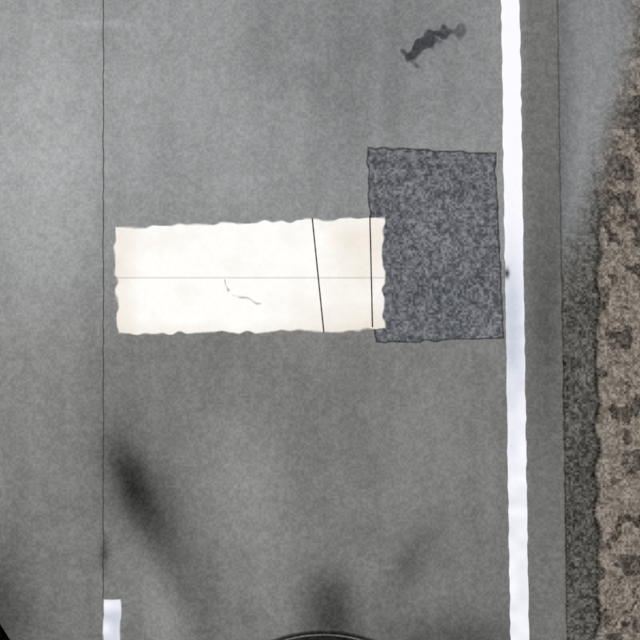
Give the GLSL for this texture, as a Shadertoy shader.

```glsl
const vec3 ASPHALT_LOW = vec3(0.475, 0.475, 0.468);
const vec3 ASPHALT_HIGH = vec3(0.56, 0.568, 0.57);
const vec3 SHOULDER = vec3(0.445, 0.445, 0.435);
const vec3 PATCH = vec3(0.405, 0.415, 0.435);
const vec3 PAINT = vec3(1.0, 0.995, 0.98);
const vec3 WORN = vec3(0.91, 0.87, 0.82);
const vec3 LINE = vec3(0.98, 0.98, 1.0);
const vec3 LINE_SHADE = vec3(0.8, 0.82, 0.87);
const vec3 SOIL = vec3(0.5, 0.465, 0.43);
const vec3 SOIL_DARK = vec3(0.28, 0.26, 0.24);
const vec3 GUTTER = vec3(0.33, 0.325, 0.31);
const vec3 HAZE = vec3(0.54, 0.545, 0.55);
const vec3 CRACK = vec3(0.2, 0.19, 0.19);
const vec3 STAIN = vec3(0.27, 0.275, 0.29);
const float GRAIN_SCALE = 300.0;
const float GRAIN = 0.1;
const float JOINT_X = 0.1615;

float hash(vec2 p) {
    vec3 q = fract(p.xyx * 0.1031);
    q += dot(q, q.yzx + 33.33);
    return fract((q.x + q.y) * q.z);
}

float noise(vec2 p) {
    vec2 i = floor(p), f = fract(p);
    f *= f * (3.0 - 2.0 * f);
    return mix(mix(hash(i), hash(i + vec2(1, 0)), f.x),
               mix(hash(i + vec2(0, 1)), hash(i + 1.0), f.x), f.y);
}

float fbm(vec2 p) {
    float sum = 0.0, amp = 0.53;
    for (int i = 0; i < 4; i++, amp *= 0.5) {
        sum += amp * noise(p);
        p = p * 2.03 + 17.3;
    }
    return sum;
}

float halfPlane(vec2 p, vec2 a, vec2 b) {
    return dot(p - a, normalize(vec2(a.y - b.y, b.x - a.x)));
}

// Convex quad, corners in clockwise order
float quad(vec2 p, vec2 a, vec2 b, vec2 c, vec2 d) {
    return max(max(halfPlane(p, a, b), halfPlane(p, b, c)),
               max(halfPlane(p, c, d), halfPlane(p, d, a)));
}

float segment(vec2 p, vec2 a, vec2 b) {
    p -= a;
    b -= a;
    return length(p - b * clamp(dot(p, b) / dot(b, b), 0.0, 1.0));
}

// Soft leaning ellipse
float glow(vec2 p, float x, float y, float rx, float ry, float lean) {
    vec2 d = p - vec2(x, y);
    d.x += lean * d.y;
    d /= vec2(rx, ry);
    return exp(-dot(d, d));
}

float fill(float d, float soft) { return 1.0 - smoothstep(-soft, soft, d); }

void mainImage(out vec4 fragColor, in vec2 fragCoord) {
    vec2 p = fragCoord / iResolution.xy;
    float aa = max(1.0 / iResolution.y, 0.0012);
    float grain = mix(noise(p * GRAIN_SCALE), noise(p * GRAIN_SCALE * 0.5), 0.4) - 0.5;
    float blotch = fbm(p * 24.0) - 0.5;
    float streak = fbm(p * vec2(34, 4)) - 0.5;
    vec2 wobble = vec2(noise(p * 75.0), noise(p * 75.0 + 60.0)) - 0.5;

    // Asphalt with broad light and shade
    vec3 col = mix(ASPHALT_LOW, ASPHALT_HIGH, smoothstep(0.38, 0.72, p.y));
    col += 0.06 * streak + 0.05 * blotch
        + 0.10 * glow(p, 0.06, 0.79, 0.1, 0.22, 0.0)
        + 0.05 * glow(p, 0.28, 0.84, 0.13, 0.2, 0.0)
        + 0.07 * glow(p, 0.4, 0.22, 0.07, 0.16, 0.1)
        + 0.05 * glow(p, 0.67, 0.3, 0.07, 0.12, 0.0)
        + 0.05 * glow(p, 0.05, 0.45, 0.09, 0.2, 0.0)
        + 0.09 * glow(p, 0.25, 0.06, 0.035, 0.1, 0.35)
        + 0.06 * glow(p, 0.16, 0.963, 0.05, 0.006, 0.0)
        - 0.06 * glow(p, 0.57, 0.93, 0.18, 0.14, 0.0)
        - 0.24 * glow(p, 0.21, 0.24, 0.032, 0.075, 0.35)
        - 0.09 * glow(p, 0.26, 0.14, 0.06, 0.17, 0.45)
        - 0.20 * glow(p, 0.515, 0.04, 0.04, 0.065, 0.0)
        - 0.10 * glow(p, 0.64, 0.12, 0.03, 0.07, -0.5)
        - 0.16 * glow(p, 0.0, 0.05, 0.06, 0.12, 0.3)
        - 0.12 * glow(p, 0.7, 0.0, 0.14, 0.04, 0.0)
        - 0.16 * glow(p, 0.163, 0.135, 0.007, 0.022, 0.0);
    float joint = abs(p.x - JOINT_X - 0.0015 * wobble.x);
    col = mix(col, CRACK, 0.6 * fill(joint - 0.0008, aa));

    // Shoulder, gutter, soil and haze
    col = mix(col, SHOULDER + 0.04 * streak, smoothstep(0.8, 0.83, p.x));
    col -= 0.08 * glow(p, 0.855, 0.5, 0.025, 0.18, 0.0);
    float edge = p.x - mix(0.886, 0.871, p.y) - 0.002 * wobble.x;
    float speckle = fbm(p * 48.0 + 9.0) + 0.16 * glow(p, 0.97, 0.76, 0.06, 0.1, 0.0);
    vec3 soil = mix(SOIL, SOIL_DARK, 0.75 * smoothstep(0.5, 0.62, speckle));
    float bank = p.x - 0.929 - 0.012 * noise(p * 30.0);
    vec3 verge = mix(GUTTER + 0.12 * blotch, soil, smoothstep(-0.006, 0.006, bank));
    verge += 0.23 * grain - 0.15 * fill(abs(bank + 0.004) - 0.002, 0.004);
    float hazeEdge = mix(0.895, 0.995, smoothstep(0.52, 1.0, p.y));
    float haze = smoothstep(0.48, 0.68, p.y) * fill(p.x - hazeEdge, 0.035);
    verge = mix(verge, HAZE - 0.1 * fill(p.x - 0.89, 0.025) + 0.04 * streak, haze);
    col = mix(col, verge, smoothstep(-aa, aa, edge));
    col -= 0.11 * fill(abs(edge) - 0.0012, 0.002);

    // Repaired patch
    float repair = quad(p + wobble * 0.004, vec2(0.574, 0.769), vec2(0.773, 0.76), vec2(0.786, 0.471), vec2(0.587, 0.465));
    col = mix(col, PATCH + 0.22 * grain + 0.06 * blotch, fill(repair, aa));
    col = mix(col, CRACK, 0.65 * fill(abs(repair) - 0.0012, 0.0018));

    // Worn painted block with cracks
    float block = quad(p + wobble * 0.007, vec2(0.18, 0.645), vec2(0.599, 0.66), vec2(0.6, 0.485), vec2(0.183, 0.478));
    float wear = 0.45 * smoothstep(0.43, 0.58, p.x) + 0.45 * fill(p.x - 0.205, 0.025)
        + 0.35 * fill(p.y - 0.491, 0.012) + 0.7 * blotch;
    vec3 paint = mix(PAINT, WORN, clamp(wear, 0.0, 1.0));
    paint -= 0.13 * fill(abs(p.y - 0.566) - 0.001, 0.002);
    vec2 q = p + wobble * 0.008;
    float chip = min(segment(q, vec2(0.35, 0.563), vec2(0.354, 0.548)),
                     segment(q, vec2(0.362, 0.538), vec2(0.405, 0.526)));
    paint -= 0.3 * fill(chip - 0.0015, 0.002) * noise(p * 130.0);
    col = mix(col, paint, fill(block, 0.0025));
    float cut = min(segment(p, vec2(0.488, 0.658), vec2(0.506, 0.481)),
                    segment(p, vec2(0.578, 0.662), vec2(0.582, 0.49)));
    col = mix(col, CRACK, 0.85 * fill(cut - 0.0009, aa));

    // Oily stain
    q = p + wobble * 0.018;
    float oil = min(segment(q, vec2(0.646, 0.912), vec2(0.672, 0.942)) - 0.013,
                    segment(q, vec2(0.675, 0.946), vec2(0.725, 0.953)) - 0.006);
    col = mix(col, STAIN, fill(oil, 0.004) * (1.0 - 0.6 * smoothstep(0.68, 0.735, p.x)));

    // Long edge line and short lane mark
    float line = abs(p.x - mix(0.812, 0.7975, p.y) + 0.002 * wobble.x) - 0.0147;
    float shade = min(1.0, glow(p, 0.8, 0.5, 0.018, 0.1, 0.0) + 0.4 * noise(p * 60.0) * fill(p.y - 0.5, 0.1));
    col = mix(col, mix(LINE, LINE_SHADE, shade), fill(line, aa));
    col = mix(col, CRACK, 0.8 * glow(p, 0.792, 0.573, 0.004, 0.008, 0.0));
    float mark = max(abs(p.x - 0.175) - 0.0135, p.y - 0.064) + 0.003 * wobble.y;
    col = mix(col, mix(LINE, LINE_SHADE, noise(p * 55.0)), fill(mark, 0.002));

    // Dark rim and corner
    float rim = length((p - vec2(0.505, -0.09)) / vec2(1.5, 1)) - 0.104;
    col = mix(col, vec3(0.1), 0.85 * fill(rim, 0.003));
    col += 0.35 * fill(abs(rim + 0.006) - 0.001, 0.002);
    col *= 1.0 - fill(p.y + 1.6 * p.x - 0.025, 0.003);

    col += GRAIN * grain * (1.0 - 0.8 * smoothstep(0.7, 0.9, col.g));
    fragColor = vec4(clamp(col, 0.0, 1.0), 1.0);
}
```
